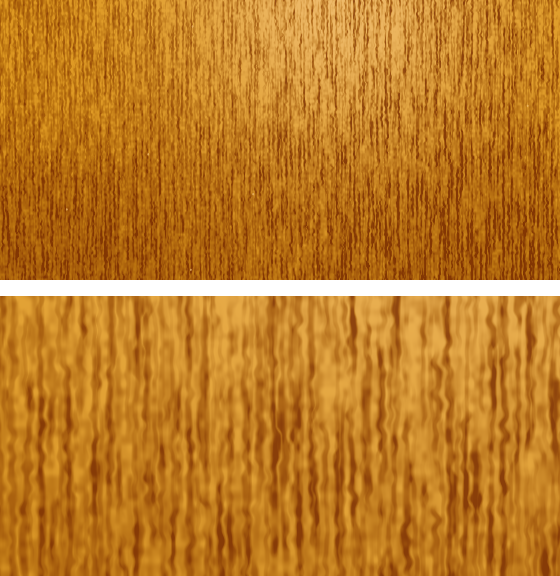
Top, the full canvas; bottom, a detail of the centre.
Write a Shadertoy shader that draws this texture.

```glsl
// Varnished wood veneer with fine upright grain, lit softly from above.
// Thin ragged pore lines run in jittered columns over stretched fibre noise;
// a light field and a pale sheen set the tone on a golden brown ramp.

const vec3 UMBER  = vec3(0.51, 0.21, 0.01);
const vec3 BROWN  = vec3(0.65, 0.36, 0.04);
const vec3 HONEY  = vec3(0.73, 0.45, 0.06);
const vec3 GOLD   = vec3(0.87, 0.60, 0.13);
const vec3 SHEEN  = vec3(0.94, 0.74, 0.44);

const float PORE_FREQ = 62.0;      // pore lines per canvas height
const float PORE_DEPTH = 0.48;
const float HAIR_FREQ = 97.0;      // finer lines between the pores
const float HAIR_DEPTH = 0.25;
const float RAGGED = 0.45;         // sideways fraying, in line spacings
const float FIBRE_CONTRAST = 0.28;
const float SPECKLE_CONTRAST = 0.34;
const vec2  SHEEN_CENTER = vec2(0.61, 1.08);  // fraction of the canvas
const vec2  SHEEN_SIZE = vec2(0.28, 0.62);
const vec2  KNOT_CENTER = vec2(0.47, 0.67);
const float FLECK_CELLS = 14.0;

float hash(vec2 p) {
    vec3 q = fract(vec3(p.xyx) * 0.1031);
    q += dot(q, q.yzx + 33.33);
    return fract((q.x + q.y) * q.z);
}

float noise(vec2 p) {
    vec2 i = floor(p), f = fract(p);
    f = f * f * (3.0 - 2.0 * f);
    return mix(mix(hash(i), hash(i + vec2(1, 0)), f.x),
               mix(hash(i + vec2(0, 1)), hash(i + vec2(1, 1)), f.x), f.y);
}

// One column of noise, shifted so that fibre ends do not line up
float column(float id, float y) {
    y += 50.0 * hash(vec2(id, 7.0));
    float i = floor(y), f = fract(y);
    return mix(hash(vec2(id, i)), hash(vec2(id, i + 1.0)), f * f * (3.0 - 2.0 * f));
}

float streak(vec2 p, float across, float along) {
    float x = p.x * across, i = floor(x), f = fract(x);
    float y = p.y * along;
    return mix(column(i, y), column(i + 1.0, y), f * f * (3.0 - 2.0 * f));
}

// Thin dark lines, one per column, that wander, fray and break off
float poreLines(vec2 p, float freq, float seed) {
    float fray = RAGGED * (noise(p * vec2(75.0, 80.0) + seed) - 0.5);
    float x = p.x * freq + fray, cell = floor(x), depth = 0.0;
    for (int k = -1; k <= 1; k++) {
        float id = cell + float(k);
        float center = id + 0.5 + 0.55 * (column(id + seed, p.y * 6.0) - 0.5);
        float swell = column(id + seed + 300.0, p.y * 11.0);
        float strength = 0.62 * swell + 0.38 * column(id + seed + 600.0, p.y * 38.0);
        float width = mix(0.30, 0.46, swell);
        depth = max(depth, smoothstep(width, 0.25 * width, abs(x - center))
                           * smoothstep(0.22, 0.66, strength));
    }
    return depth;
}

vec3 woodRamp(float t) {
    vec3 c = mix(UMBER, BROWN, smoothstep(-0.05, 0.36, t));
    c = mix(c, HONEY, smoothstep(0.3, 0.66, t));
    return mix(c, GOLD, smoothstep(0.58, 1.02, t));
}

// Small pale specks, present in a few cells only
float flecks(vec2 p) {
    vec2 g = p * FLECK_CELLS, id = floor(g);
    vec2 spot = 0.2 + 0.6 * vec2(hash(id + 3.1), hash(id + 8.7));
    float d = length((fract(g) - spot) * vec2(1.0, 0.8));
    return smoothstep(0.07, 0.02, d) * step(0.96, hash(id + 21.0));
}

void mainImage(out vec4 fragColor, in vec2 fragCoord) {
    vec2 uv = fragCoord / iResolution.xy;
    vec2 p = fragCoord / iResolution.y;

    // Fibres bend a little, and part around a small knot
    vec2 k = (uv - KNOT_CENTER) * vec2(iResolution.x / iResolution.y, 1.0);
    float knot = exp(-dot(k * vec2(45.0, 14.0), k * vec2(45.0, 14.0)));
    vec2 q = p;
    q.x += 0.008 * (noise(p * vec2(4.0, 2.0)) - 0.5) - k.x * 0.5 * knot;

    // Pore lines are stronger on the right half
    float relief = mix(0.85, 1.12, smoothstep(0.35, 0.7, uv.x));
    float pores = PORE_DEPTH * poreLines(q, PORE_FREQ, 11.0)
                + HAIR_DEPTH * poreLines(q, HAIR_FREQ, 1500.0);
    float fibres = FIBRE_CONTRAST * (streak(q + 5.0, 125.0, 26.0) - 0.5);
    float speckle = SPECKLE_CONTRAST * (noise(p * vec2(140.0, 105.0)) - 0.5);

    // Light falls off downwards, most of all at the lower left
    float light = 0.555 + 0.34 * smoothstep(-0.05, 1.0, uv.y);
    light -= 0.12 * smoothstep(0.42, 0.0, uv.x) * smoothstep(0.6, 0.1, uv.y);
    light += 0.07 * (noise(vec2(p.x * 9.0, p.y * 1.2)) - 0.5);
    light += 0.07 * (noise(p * vec2(4.0, 3.0) + 17.0) - 0.5);

    float tone = light - relief * pores + fibres + speckle + 0.3 * knot;
    vec3 color = woodRamp(tone);

    // Pale reflection, weaker in the hollows of the grain
    vec2 s = (uv - SHEEN_CENTER) / SHEEN_SIZE;
    float sheen = exp(-dot(s, s)) * mix(0.18, 0.95, smoothstep(0.1, 1.0, tone));
    color = mix(color, SHEEN, sheen);
    color = mix(color, SHEEN, 0.7 * flecks(p));

    fragColor = vec4(color, 1.0);
}
```
